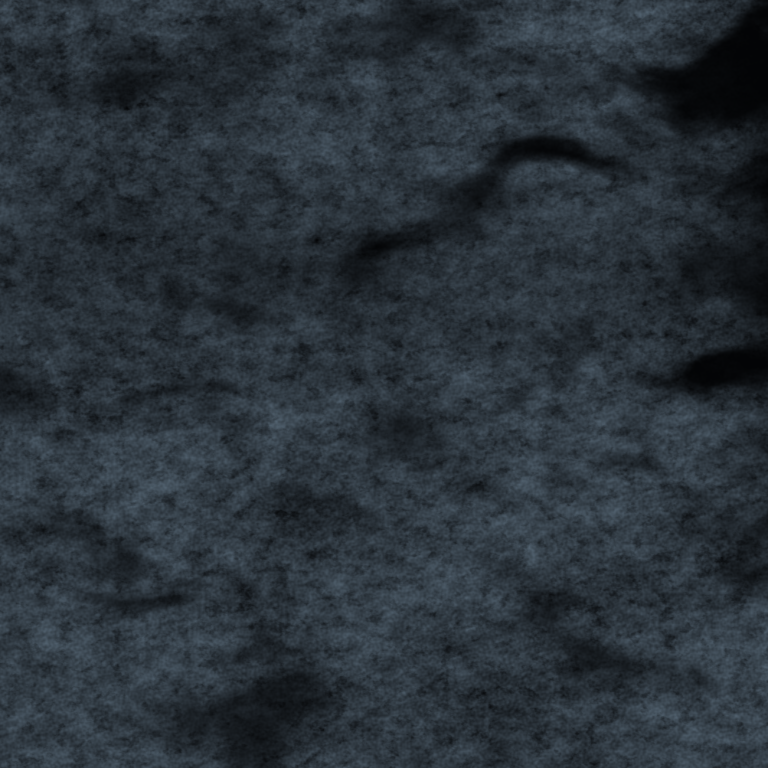
Reproduce this texture procedurally as a three.js fragment shader.

```glsl
// Dark slate-blue mottled cloth with soft cloudy stains and black folds at the upper right.
varying vec2 vUv;

// Random unit gradient for a lattice point
vec2 gradientAt(vec2 cell) {
  float angle = 6.2832 * fract(sin(dot(cell, vec2(127.1, 311.7))) * 43758.55);
  return vec2(cos(angle), sin(angle));
}

// Gradient noise, about -0.7 to 0.7
float noise(vec2 p) {
  vec2 cell = floor(p);
  vec2 f = p - cell;
  vec2 u = f * f * f * (f * (f * 6.0 - 15.0) + 10.0);
  float a = dot(gradientAt(cell), f);
  float b = dot(gradientAt(cell + vec2(1.0, 0.0)), f - vec2(1.0, 0.0));
  float c = dot(gradientAt(cell + vec2(0.0, 1.0)), f - vec2(0.0, 1.0));
  float d = dot(gradientAt(cell + 1.0), f - 1.0);
  return mix(mix(a, b, u.x), mix(c, d, u.x), u.y);
}

// Four octaves of gradient noise, each turned a little; gain sets the roughness
float fbm(vec2 p, float gain) {
  float sum = 0.0;
  float amplitude = 1.0;
  for (int i = 0; i < 4; i++) {
    sum += amplitude * noise(p);
    p = mat2(0.9, 0.436, -0.436, 0.9) * p * 2.03 + vec2(17.3, 9.1);
    amplitude *= gain;
  }
  return sum;
}

// Soft wide stains, 0 to 1
float stains(vec2 p) {
  vec2 warp = 0.05 * vec2(noise(p * 6.0 + 3.0), noise(p * 6.0 + 41.0));
  return smoothstep(0.0, 0.7, fbm((p + warp) * vec2(4.5, 7.0) + 23.0, 0.5));
}

// Black horizontal folds that gather toward the right edge and the top corner
float folds(vec2 p) {
  vec2 warp = vec2(noise(p * 5.0 + 61.0), noise(p * 5.0 + 87.0));
  vec2 q = p + warp * vec2(0.14, 0.06);
  float reach = smoothstep(0.5, 1.0, q.x) * smoothstep(0.25, 0.45, q.y);
  vec2 toCorner = (q - vec2(0.87, 0.95)) * vec2(3.8, 12.0);
  float corner = exp(-dot(toCorner, toCorner));
  float crease = noise(q * vec2(3.0, 11.0) + 7.0) + 0.45 * fbm(q * vec2(7.0, 16.0), 0.5);
  return smoothstep(0.0, 0.6, crease + 0.55 * reach + 0.45 * corner - 0.34);
}

// Fine surface: mottling, small dark flecks, slanted fibres and grain
float surface(vec2 p) {
  float mottle = 0.085 * fbm(p * vec2(24.0, 34.0), 0.72);
  float flecks = smoothstep(0.05, 0.6, fbm(p * vec2(42.0, 56.0) + 5.0, 0.6));
  vec2 slanted = vec2(p.x + 0.5 * p.y, p.y - 0.4 * p.x);
  float fibres = 0.05 * noise(slanted * vec2(75.0, 165.0));
  float grain = 0.06 * noise(p * 235.0 + 31.5);
  return mottle + fibres + grain - 0.06 * flecks;
}

void main() {
  // Broad light and dark clouds
  float clouds = fbm(vUv * vec2(3.5, 6.0) + 50.0, 0.55);
  float tone = 0.238 + 0.085 * clouds + surface(vUv);

  // Darker band across the upper middle
  float band = (vUv.y - 0.66) / 0.13;
  tone *= 1.0 - 0.2 * exp(-band * band);

  // Stains, folds and the dim right border
  tone *= 1.0 - 0.6 * stains(vUv);
  tone *= 1.0 - 0.9 * folds(vUv);
  tone *= 1.0 - 0.4 * smoothstep(0.93, 1.0, vUv.x) * smoothstep(0.3, 0.6, vUv.y);

  // Slate blue tint with a faint blue floor
  vec3 colour = max(tone, 0.015) * vec3(0.84, 1.0, 1.13) + vec3(0.0, 0.002, 0.006);
  gl_FragColor = vec4(colour, 1.0);
}
```
